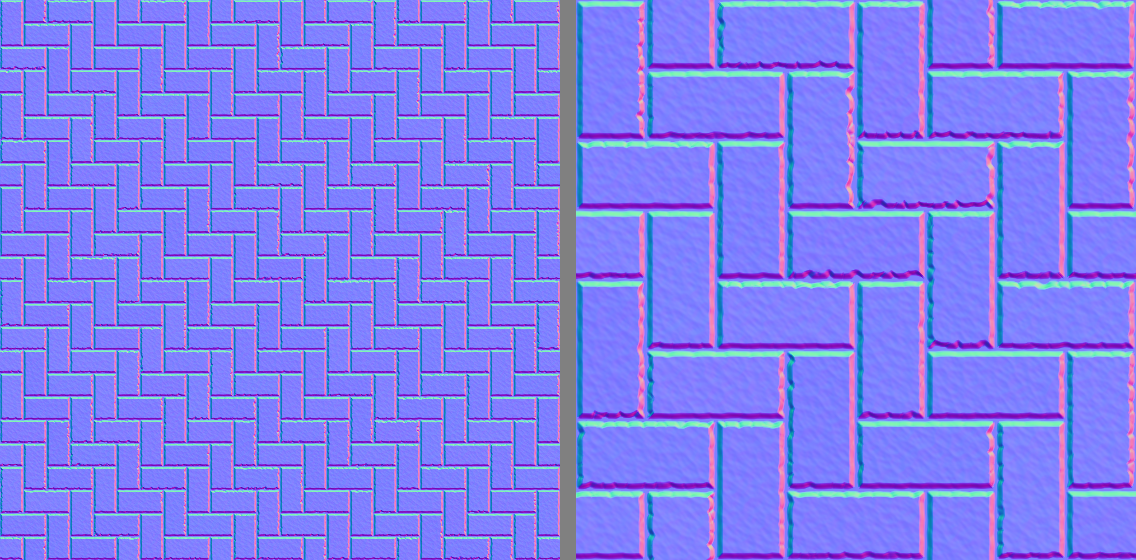
Left, the full canvas; right, a detail of the centre.
Reproduce this texture map procedurally as a three.js fragment shader.

```glsl
// Tangent-space normal map of herringbone paving: 24 x 24 cells, each brick 1 x 2 cells.
// A height field of bevelled bricks with chipped rims and cellular grain is differenced
// into a normal. Noise lives in brick-local space with wrapped brick ids, so it tiles.

varying vec2 vUv;

const float CELLS = 24.0;          // cells per side, a multiple of 4
const float GROOVE = 0.026;        // half width of the joint, in cells
const float BEVEL = 0.052;         // width of the sloping rim
const float RIM_SLOPE = 2.5;       // steepness of the rim
const float WOBBLE = 0.008;        // slight waviness along every rim
const float CHIP_DEPTH = 0.065;    // deepest bite into a worn rim
const float CHIP_FREQ = 6.0;
const vec2 GRAIN_FREQ = vec2(4.5, 7.0);
const float GRAIN_HEIGHT = 0.009;
const float FINE_HEIGHT = 0.004;
const float TILT = 0.05;           // random lean of each brick
const float FILTER = 0.023;        // half width of the difference filter

struct Brick {
  vec2 id;     // wrapped lower-left cell
  vec2 local;  // position from the lower-left corner
  vec2 size;
};

float hash(vec2 p) {
  vec3 q = fract(p.xyx * vec3(0.1031, 0.1030, 0.0973));
  q += dot(q, q.yzx + 33.33);
  return fract((q.x + q.y) * q.z);
}

vec2 hash2(vec2 p) {
  return vec2(hash(p), hash(p + 57.0));
}

// Distance to the nearest scattered point
float cellular(vec2 p) {
  vec2 base = floor(p);
  vec2 f = p - base;
  float nearest = 4.0;
  for (int j = -1; j <= 1; j++) {
    for (int i = -1; i <= 1; i++) {
      vec2 o = vec2(float(i), float(j));
      vec2 d = o + hash2(base + o) - f;
      nearest = min(nearest, dot(d, d));
    }
  }
  return sqrt(nearest);
}

// Diagonal steps of four cells: upright top, upright bottom, flat left, flat right
Brick findBrick(vec2 p) {
  vec2 cell = floor(p);
  float kind = mod(cell.x - cell.y - 1.0, 4.0);
  vec2 corner = cell;
  if (kind < 0.5) corner.y -= 1.0;
  if (kind > 2.5) corner.x -= 1.0;
  vec2 size = kind < 1.5 ? vec2(1.0, 2.0) : vec2(2.0, 1.0);
  return Brick(mod(corner, CELLS), p - corner, size);
}

float height(vec2 p) {
  Brick b = findBrick(p);
  vec2 seed = floor(hash2(b.id + 11.0) * 400.0);

  // Nearest side; right and bottom sides wear the most
  vec2 low = b.local;
  vec2 high = b.size - b.local;
  float edge = min(min(low.x, low.y), min(high.x, high.y));
  float side = edge == low.x ? 0.0 : edge == low.y ? 1.0 : edge == high.x ? 2.0 : 3.0;
  float exposure = side == 1.0 || side == 2.0 ? 1.0 : 0.7;
  float wear = hash(b.id + vec2(side * 31.0, 90.0));
  wear = exposure * (0.1 + 0.9 * wear * wear);

  // Chipped bevel
  float bite = smoothstep(0.3, 0.9, cellular(b.local * CHIP_FREQ + seed));
  float wave = 0.5 + 0.5 * sin(dot(b.local, vec2(17.0, 19.0)) + seed.x);
  float inset = edge - GROOVE - WOBBLE * wave * exposure - CHIP_DEPTH * wear * bite;
  float rim = clamp(inset / BEVEL, 0.0, 1.0);

  // Slanted wrinkles on the face
  vec2 slant = vec2(dot(b.local, vec2(0.8, -0.6)), dot(b.local, vec2(0.6, 0.8)));
  vec2 q = slant * GRAIN_FREQ + seed.yx;
  float grain = GRAIN_HEIGHT * cellular(q) + FINE_HEIGHT * cellular(q * 2.1 + 17.0);
  return rim * (RIM_SLOPE * BEVEL + grain);
}

void main() {
  vec2 p = vUv * CELLS;
  vec2 e = vec2(FILTER, 0.0);
  vec2 slope = vec2(height(p + e.xy) - height(p - e.xy),
                    height(p + e.yx) - height(p - e.yx)) / (2.0 * FILTER);

  vec2 lean = (hash2(findBrick(p).id + 5.0) - 0.5) * TILT;
  vec3 normal = normalize(vec3(lean - slope, 1.0));
  gl_FragColor = vec4(normal * 0.5 + 0.5, 1.0);
}
```
